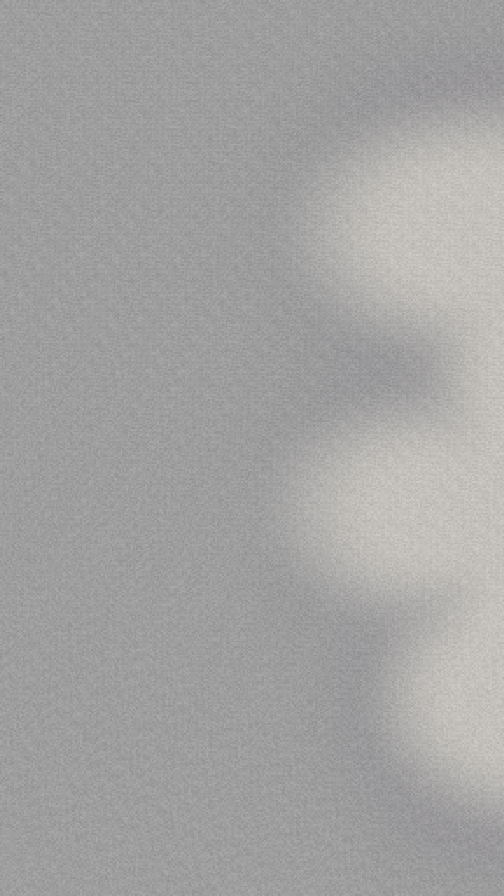
Write a Shadertoy shader that draws this background.

```glsl
// A soft pale glow with three lobes leaning in from the right over plain grey.
// Ellipses and a capsule are blended as distances, and the blurred edge of
// that shape mixes two tones. Fine hashed grain covers everything.

float hash(vec2 p) {
    return fract(sin(dot(p, vec2(127.1, 311.7))) * 43758.5453);
}

// Approximate distance to an axis-aligned ellipse
float ellipse(vec2 p, vec2 radii) {
    return (length(p / radii) - 1.0) * min(radii.x, radii.y);
}

// Vertical capsule running from a to a + (0, h)
float capsule(vec2 p, vec2 a, float h, float radius) {
    p -= a;
    p.y -= clamp(p.y, 0.0, h);
    return length(p) - radius;
}

float smoothUnion(float a, float b, float k) {
    float h = max(k - abs(a - b), 0.0) / k;
    return min(a, b) - 0.25 * k * h * h;
}

float glowShape(vec2 p) {
    float d = capsule(p, vec2(0.60, 0.22), 0.53, 0.10);
    d = smoothUnion(d, ellipse(p - vec2(0.535, 0.742), vec2(0.172, 0.118)), 0.04);
    d = smoothUnion(d, ellipse(p - vec2(0.490, 0.432), vec2(0.150, 0.105)), 0.04);
    return smoothUnion(d, ellipse(p - vec2(0.570, 0.225), vec2(0.125, 0.115)), 0.04);
}

void mainImage(out vec4 fragColor, in vec2 fragCoord) {
    // Canvas is 0.5625 wide and 1 high
    vec2 p = fragCoord / iResolution.xy * vec2(0.5625, 1.0);
    float d = glowShape(p);

    // Grey ground, with a faint violet shade just outside the glow
    vec3 color = vec3(0.618, 0.618, 0.619);
    float shade = exp(-pow((d - 0.05) / 0.05, 2.0)) * smoothstep(0.2, 0.5, p.x);
    color -= shade * vec3(0.020, 0.026, 0.018);

    // Pale warm glow with a blurred edge
    float glow = smoothstep(0.052, -0.058, d);
    color = mix(color, vec3(0.765, 0.752, 0.732), glow);

    // Fine grain
    vec2 cell = floor(p * 512.0);
    float grain = hash(cell) + hash(cell + 37.0) - 1.0;
    color += 0.045 * grain;

    fragColor = vec4(color, 1.0);
}
```
